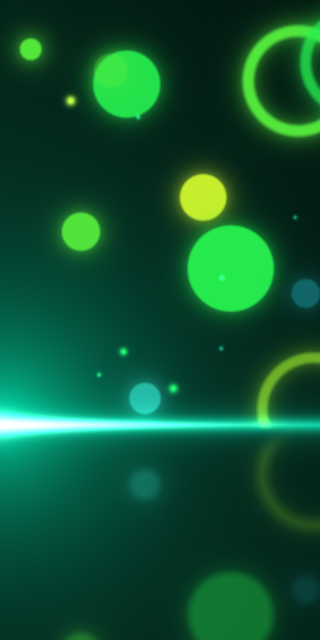
Reproduce this background procedurally as a Shadertoy shader.

```glsl
// Neon bokeh discs and rings float over a dark green room, lit by a bright
// horizontal beam whose source sits at the left edge. Shapes are distance
// functions; below the horizon they return as a dim, blurred reflection.

const float HORIZON = 0.672;
const float MIRROR = 0.62;

const vec3 GREEN = vec3(0.15, 0.94, 0.31);
const vec3 LEAF = vec3(0.34, 0.94, 0.24);
const vec3 LIME = vec3(0.80, 0.96, 0.18);
const vec3 AQUA = vec3(0.16, 0.76, 0.68);
const vec3 TEAL = vec3(0.08, 0.44, 0.46);
const vec3 OLIVE = vec3(0.48, 0.76, 0.16);

// Sine-free hash: two values in 0..1
vec2 hash22(vec2 p) {
    vec3 q = fract(p.xyx * vec3(0.1031, 0.1030, 0.0973));
    q += dot(q, q.yzx + 33.33);
    return fract((q.xx + q.yz) * q.zy);
}

// Soft-edged fill surrounded by a fading halo
vec3 paint(vec3 base, vec3 tint, float dist, float blur, float opacity) {
    float fill = 1.0 - smoothstep(-blur, blur, dist);
    float halo = 0.38 * exp(-max(dist, 0.0) / 0.026);
    return mix(base, tint, opacity * max(fill, halo));
}

float discDistance(vec2 p, vec2 center, float radius) {
    return length(p - center) - radius;
}

float ringDistance(vec2 p, vec2 center, float radius, float halfWidth) {
    return abs(length(p - center) - radius) - halfWidth;
}

// Large discs and rings
vec3 drawBokeh(vec3 col, vec2 p, float blur) {
    col = paint(col, LEAF, discDistance(p, vec2(0.096, 1.846), 0.036), blur, 0.95);
    col = paint(col, GREEN, discDistance(p, vec2(0.396, 1.737), 0.107), blur, 0.93);
    col = paint(col, LEAF, discDistance(p, vec2(0.346, 1.779), 0.055), blur, 0.45);
    col = paint(col, LIME, discDistance(p, vec2(0.635, 1.383), 0.075), blur, 0.97);
    col = paint(col, GREEN, discDistance(p, vec2(0.721, 1.161), 0.137), blur, 0.97);
    col = paint(col, LEAF, discDistance(p, vec2(0.253, 1.276), 0.062), blur, 0.93);
    col = paint(col, TEAL, discDistance(p, vec2(0.956, 1.083), 0.047), blur, 0.85);
    col = paint(col, AQUA, discDistance(p, vec2(0.453, 0.755), 0.051), blur, 0.9);
    col = paint(col, LEAF, ringDistance(p, vec2(0.932, 1.747), 0.156, 0.021), blur * 1.5, 0.95);
    col = paint(col, GREEN, ringDistance(p, vec2(1.107, 1.805), 0.152, 0.02), blur * 1.5, 0.8);
    col = paint(col, OLIVE, ringDistance(p, vec2(0.982, 0.72), 0.162, 0.019), blur * 1.5, 0.88);
    return col;
}

// Tiny light with a tight glow
vec3 spark(vec2 p, vec2 center, float radius, vec3 tint) {
    float d = length(p - center) / radius;
    return tint * exp(-d * d);
}

// Sparse faint sparks, at most one per grid cell
vec3 scatterSparks(vec2 p, float cellSize) {
    vec2 cell = floor(p / cellSize);
    vec2 rnd = hash22(cell + 7.0);
    vec2 center = (cell + 0.2 + 0.6 * rnd) * cellSize;
    float present = step(0.72, hash22(cell + 41.0).x);
    return present * spark(p, center, 0.007, mix(GREEN, AQUA, rnd.x) * 0.6);
}

// Dark room lit from the left end of the beam
vec3 drawRoom(vec2 p, float height) {
    float glow = 0.75 * exp(-3.3 * length(vec2(p.x, height)));
    glow *= mix(0.85, 1.0, smoothstep(-0.06, 0.0, height));
    vec3 room = mix(vec3(0.012, 0.13, 0.09), vec3(0.008, 0.085, 0.06), p.x * p.y * 0.5);
    return room + vec3(0.0, 1.0, 0.78) * glow;
}

// Cyan beam with a white core tapering to the right
vec3 drawBeam(float x, float height) {
    float haze = exp(-abs(height) / 0.034) * mix(0.6, 0.42, x);
    float band = exp(-pow(height / 0.022, 2.0)) * 0.36;
    float coreWidth = 0.007 + 0.026 * exp(-4.0 * x);
    float core = exp(-pow(height / coreWidth, 2.0)) * exp(-3.6 * x * x);
    return vec3(0.04, 0.85, 0.68) * (haze + band) + vec3(1.0, 0.7, 0.75) * core;
}

void mainImage(out vec4 fragColor, in vec2 fragCoord) {
    vec2 p = fragCoord / iResolution.xy * vec2(1.0, 2.0);
    float height = p.y - HORIZON;
    vec3 room = drawRoom(p, height);

    // Floating lights above the horizon
    vec3 air = drawBokeh(room, p, 0.009);
    air += scatterSparks(p, 0.25);
    air += spark(p, vec2(0.221, 1.685), 0.015, LIME);
    air += spark(p, vec2(0.386, 0.901), 0.012, GREEN * 0.8);
    air += spark(p, vec2(0.542, 0.786), 0.014, GREEN * 0.8);

    // Blurred reflection in the floor
    vec3 mirrored = drawBokeh(room, vec2(p.x, 2.0 * MIRROR - p.y), 0.026);
    float fade = 0.4 * smoothstep(0.0, 0.1, -height);
    vec3 ground = mix(room, mirrored, fade);

    vec3 col = mix(ground, air, smoothstep(-0.02, 0.012, height));
    col += drawBeam(p.x, height);
    fragColor = vec4(clamp(col, 0.0, 1.0), 1.0);
}
```
